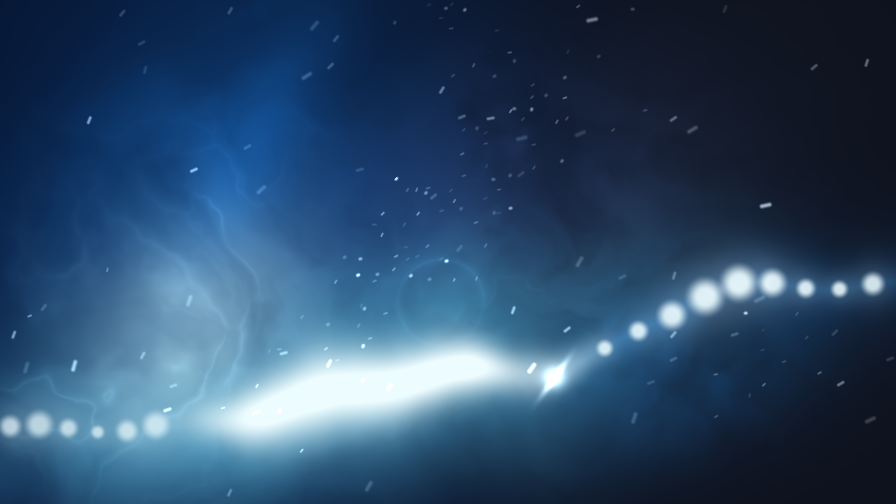
This background is drawn by a WebGL 1 fragment shader. Its source:

```glsl
precision highp float;
// Blue nebula smoke with a glowing beam of light, soft beads and drifting sparks.
uniform vec2 u_resolution;

const vec3 NAVY = vec3(0.025, 0.085, 0.200);
const vec3 CHARCOAL = vec3(0.055, 0.070, 0.115);
const vec3 AZURE = vec3(0.035, 0.190, 0.320);
const vec3 SLATE = vec3(0.075, 0.115, 0.190);
const vec3 CYAN = vec3(0.300, 0.640, 0.790);
const vec3 MIST = vec3(0.690, 0.840, 0.890);
const vec3 ICE = vec3(0.930, 0.990, 1.000);

float hash(vec2 p) {
  vec3 q = fract(vec3(p.xyx) * 0.1031);
  q += dot(q, q.yzx + 33.33);
  return fract((q.x + q.y) * q.z);
}

float noise(vec2 p) {
  vec2 i = floor(p), f = fract(p);
  f = f * f * (3.0 - 2.0 * f);
  return mix(mix(hash(i), hash(i + vec2(1.0, 0.0)), f.x),
             mix(hash(i + vec2(0.0, 1.0)), hash(i + 1.0), f.x), f.y);
}

float fbm(vec2 p) {
  float sum = 0.0, amp = 0.5;
  for (int i = 0; i < 5; i++) {
    sum += amp * noise(p);
    p = mat2(1.6, 1.2, -1.2, 1.6) * p + 7.3;
    amp *= 0.5;
  }
  return sum;
}

// Bell curve of a scaled distance
float bell(float x) {
  return exp(-x * x);
}

vec2 rotate(vec2 p, float a) {
  return vec2(cos(a) * p.x + sin(a) * p.y, cos(a) * p.y - sin(a) * p.x);
}

// Elliptical Gaussian with its long axis turned by the given angle
float glow(vec2 p, vec2 center, vec2 size, float angle) {
  return bell(length(rotate(p - center, angle) / size));
}

// Height of the light trail at x
float trail(float x) {
  return 0.15 + 0.115 * smoothstep(0.25, 0.98, x)
    + 0.168 * smoothstep(1.08, 1.48, x) + 0.008 * cos(x * 22.0 - 1.5);
}

// Thin curling lines where warped noise crosses its middle value
float wisps(vec2 p, vec2 warp) {
  float n = noise(p * 9.0 + warp * 6.0);
  return pow(1.0 - abs(2.0 * n - 1.0), 5.0);
}

// One short soft streak in some of the cells of a grid
float sparks(vec2 p, float cells, float density, float len, float width, float seed) {
  vec2 g = p * cells, id = floor(g), key = id + seed;
  vec2 center = 0.3 + 0.4 * vec2(hash(key + 11.0), hash(key + 23.0));
  vec2 q = rotate(fract(g) - center, 0.7 + 1.3 * (hash(key + 37.0) - 0.5));
  q.x -= clamp(q.x, -len, len);
  float shape = 1.0 - smoothstep(0.0, width + cells / u_resolution.y, length(q));
  float level = hash(key + 51.0);
  return shape * step(hash(key), density) * (0.2 + 0.8 * level * level);
}

// Round out-of-focus lights strung along both ends of the trail
float beads(vec2 p) {
  float light = 0.0;
  for (int i = 0; i < 15; i++) {
    float n = float(i);
    bool left = i < 6;
    float x = left ? 0.02 + 0.058 * n : 1.2 + 0.0665 * (n - 6.0);
    float r = left ? 0.020 + 0.007 * cos((x - 0.07) * 27.0)
                   : 0.026 + 0.010 * cos((x - 1.43) * 14.3);
    float d = length(p - vec2(x, trail(x)));
    light += (left ? 0.55 : 0.72) * (1.0 - smoothstep(0.4 * r, 1.3 * r, d));
    light += 0.14 * bell(d / (2.0 * r));
  }
  return min(light, 1.0);
}

void main() {
  vec2 p = gl_FragCoord.xy / u_resolution.y;
  vec2 warp = vec2(fbm(p * 3.0), fbm(p * 3.0 + 19.0));
  float cloud = smoothstep(0.15, 0.8, fbm(p * 4.0 + warp * 2.5));

  // Dark sky and broad blue haze
  vec3 color = mix(NAVY, CHARCOAL, smoothstep(0.5, 1.45, p.x));
  color += AZURE * glow(p, vec2(0.38, 0.56), vec2(0.48, 0.32), 1.1) * (0.75 + 0.35 * cloud);
  color += AZURE * 0.35 * glow(p, vec2(0.49, 0.68), vec2(0.36, 0.08), 1.15);
  color += SLATE * glow(p, vec2(1.0, 0.56), vec2(0.44, 0.27), 0.4) * (0.5 + 0.7 * cloud);
  color += AZURE * 0.8 * glow(p, vec2(1.38, 0.28), vec2(0.28, 0.16), 0.4) * (0.5 + 0.7 * cloud);

  // Wide halo around the beam
  float d = p.y - trail(p.x);
  float side = abs(p.x - 0.60) / 0.60;
  float middle = exp(-side * side * side);
  color = mix(color, CYAN, 0.78 * middle * bell(d / 0.19) * (0.75 + 0.35 * cloud));

  // Pale smoke and curling filaments
  float plume = glow(p, vec2(0.37, 0.35), vec2(0.23, 0.18), 0.6);
  float veil = glow(p, vec2(0.92, 0.38), vec2(0.34, 0.14), 0.2);
  float curl = glow(p, vec2(0.30, 0.36), vec2(0.34, 0.25), 0.5) + 0.3 * veil;
  color = mix(color, MIST, min(plume * (0.5 + 0.4 * cloud), 1.0));
  color = mix(color, CYAN, veil * (0.12 + 0.3 * cloud));
  color += MIST * 0.10 * wisps(p, warp) * curl * (0.4 + cloud);
  float ring = abs(length(p - vec2(0.88, 0.40) + 0.03 * (warp - 0.5)) - 0.085);
  color += CYAN * 0.10 * exp(-ring * 160.0) * cloud;

  // White-hot core, fading into the right arm
  color += AZURE * 0.8 * exp(-abs(d) / 0.05) * smoothstep(0.9, 1.3, p.x);
  float bulge = bell((p.x - 0.70) / 0.25);
  float width = 0.032 + 0.046 * bulge + 0.014 * (noise(vec2(p.x * 16.0, 2.0)) - 0.5);
  float reach = smoothstep(0.30, 0.54, p.x) * (1.0 - 0.45 * smoothstep(0.92, 1.05, p.x))
    * (1.0 - smoothstep(1.08, 1.25, p.x));
  color = mix(color, ICE, min(1.15 * reach * bell(d / width), 1.0));
  color = mix(color, ICE, beads(p));

  // Bright glint near the end of the core
  vec2 glint = vec2(1.10, 0.250);
  color += ICE * 0.6 * (glow(p, glint, vec2(0.04, 0.006), 0.95) + glow(p, glint, vec2(0.02), 0.0));

  // Drifting sparks, denser along a rising stream
  float stream = glow(p, vec2(0.86, 0.56), vec2(0.36, 0.08), 0.85)
    + 0.5 * glow(p, vec2(0.95, 0.93), vec2(0.24, 0.09), -0.5)
    + 0.5 * glow(p, vec2(1.60, 0.30), vec2(0.13, 0.10), 0.0);
  color += ICE * (0.65 * sparks(p, 9.0, 0.13, 0.07, 0.045, 3.0)
    + 0.55 * sparks(p, 19.0, 0.07, 0.10, 0.06, 61.0)
    + 0.8 * sparks(p, 30.0, 0.32 * stream, 0.03, 0.10, 127.0)
    + 0.4 * sparks(p, 44.0, 0.30 * stream, 0.12, 0.06, 211.0));

  gl_FragColor = vec4(min(color, 1.0), 1.0);
}
```
